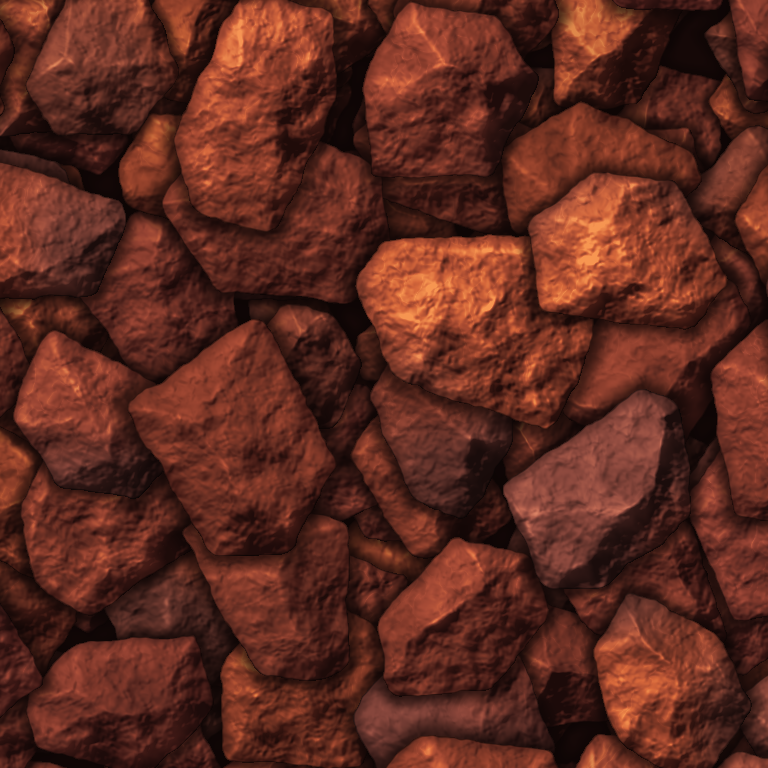
A Shadertoy shader for this texture:

```glsl
// A heap of rough, faceted rust-red rocks with dark gaps between them.
#define LAYERS 4
#define BACK_CELLS 6.6
#define FRONT_CELLS 4.1
#define SIDES 6
#define GRAIN_SCALE 25.0
#define BUMP 0.62
#define EDGE_WOBBLE 0.008
#define SHADOW_REACH 0.20
#define SHADOW_FLOOR 0.30
#define EXPOSURE 0.63
#define LIGHT_DIR vec3(-0.50, 0.55, 0.67)

const float TAU = 6.28319;

// Tones from deep shadow to glowing ore
const vec3 TONES[7] = vec3[7](
    vec3(0.12, 0.045, 0.04), vec3(0.27, 0.11, 0.09), vec3(0.39, 0.18, 0.14),
    vec3(0.51, 0.23, 0.17), vec3(0.65, 0.30, 0.22), vec3(0.82, 0.41, 0.26),
    vec3(0.95, 0.60, 0.36));

float hash(vec2 p) {
    vec3 q = fract(p.xyx * 0.1031);
    q += dot(q, q.yzx + 33.33);
    return fract((q.x + q.y) * q.z);
}

// Three random traits for a rock id and a trait number
vec3 traits(vec2 id, float k) {
    vec3 q = fract((id + k * vec2(17.31, 9.17)).xyx * vec3(0.1031, 0.1030, 0.0973));
    q += dot(q, q.yxz + 33.33);
    return fract((q.xxy + q.yzz) * q.zyx);
}

float noise(vec2 p) {
    vec2 i = floor(p), f = fract(p);
    f = f * f * (3.0 - 2.0 * f);
    return mix(mix(hash(i), hash(i + vec2(1, 0)), f.x),
               mix(hash(i + vec2(0, 1)), hash(i + vec2(1, 1)), f.x), f.y);
}

float fbm(vec2 p) {
    float sum = 0.0, amp = 0.52;
    for (int i = 0; i < 4; i++) {
        sum += amp * noise(p);
        p = mat2(1.6, 1.2, -1.2, 1.6) * p + 7.3;
        amp *= 0.5;
    }
    return sum;
}

// Thin bright lines along the middle level of a noise
float veins(vec2 p) { return pow(1.0 - abs(2.0 * noise(p) - 1.0), 6.0); }

vec3 toneColor(float t) {
    t = clamp(t, 0.0, 0.999) * 6.0;
    int i = int(t);
    return mix(TONES[i], TONES[min(i + 1, 6)], fract(t));
}

// One side of a rock: outward direction, distance from centre, steepness
vec4 rockSide(vec2 id, int i) {
    vec3 t = traits(id, float(i) + 5.0);
    float a = (float(i) + 0.6 * t.x) * TAU / float(SIDES);
    vec2 dir = vec2(cos(a), sin(a));
    float along = dot(dir, normalize(fract(id * 0.37) - 0.49));
    float reach = mix(0.74, 1.04, t.y) * (0.82 + 0.36 * along * along);
    return vec4(dir, reach, t.z);
}

// Signed distance to the rounded polygon outline, in rock radii
float outline(vec2 q, vec2 id) {
    float d = length(q) - 1.22;
    int sides = d < SHADOW_REACH ? SIDES : 0;
    for (int i = 0; i < sides; i++) {
        vec4 s = rockSide(id, i);
        float edge = dot(q, s.xy) - s.z;
        float blend = max(0.08 - abs(d - edge), 0.0);
        d = max(d, edge) + blend * blend / 0.32;
    }
    return d;
}

// Facet normal in xyz and closeness to a crest in w
vec4 facets(vec2 q, vec2 id) {
    vec3 cap = traits(id, 1.0);
    vec2 tilt = 1.3 * (cap.xy - vec2(0.42, 0.55));
    float low = mix(0.4, 0.75, cap.z) + dot(tilt, q) * -1.0, next = 9.0;
    vec3 normal = exp(-45.0 * low) * normalize(vec3(tilt, 1.0));
    for (int i = 0; i < SIDES; i++) {
        vec4 s = rockSide(id, i);
        float steep = mix(0.45, 1.5, s.w);
        float z = (s.z - dot(q, s.xy)) * steep + 0.14 * fract(s.w * 7.0);
        next = min(next, max(z, low));
        low = min(low, z);
        normal += exp(-45.0 * z) * normalize(vec3(steep * s.xy, 1.0));
    }
    return vec4(normalize(normal), smoothstep(0.05, 0.0, next - low));
}

// Stone surface: lit facet, bumps, pale veins, worn crests and ore stains
vec3 stoneColor(vec2 p, vec2 id, vec4 facet, float rim) {
    vec3 look = traits(id, 2.0), kind = traits(id, 3.0);
    vec2 g = p * GRAIN_SCALE + 50.0 * look.xy;
    float grain = fbm(g), e = 0.05;
    vec2 slope = vec2(fbm(g + vec2(e, 0)), fbm(g + vec2(0, e))) - grain;
    vec3 normal = normalize(facet.xyz - vec3(BUMP * slope / e, 0.0));
    float light = max(dot(normal, normalize(LIGHT_DIR)), 0.0);

    float stain = noise(g * 0.22 + 9.0);
    float vein = veins(g * 0.8 + 3.0 * grain) + 0.8 * veins(g * 2.3 + 4.0 * grain);
    float speck = noise(g * 7.0) - 0.5;
    float ore = smoothstep(0.6, 0.95, kind.x);

    float tone = 0.06 + EXPOSURE * light * mix(0.78, 1.06, look.z) + 0.36 * (grain - 0.49);
    tone += (0.05 + light) * (0.11 * vein * smoothstep(0.2, 0.7, stain) + 0.09 * speck);
    tone += (0.1 + light) * 0.30 * facet.w * grain;
    tone += ore * 0.20 * light * smoothstep(0.25, 0.7, stain);
    vec3 col = toneColor(tone * mix(0.65, 1.0, rim));
    col *= mix(vec3(1.02, 0.98, 0.88), vec3(1.0, 0.97, 1.03), kind.y * (1.0 - ore));

    float ash = smoothstep(0.55, 0.85, kind.z) * smoothstep(0.65, 0.3, stain);
    float grey = dot(col, vec3(0.35, 0.5, 0.15));
    return mix(col, grey * vec3(1.2, 0.72, 0.68), 0.55 * ash);
}

void mainImage(out vec4 fragColor, in vec2 fragCoord) {
    vec2 uv = fragCoord / iResolution.y;
    vec2 wobble = vec2(noise(uv * 28.0), noise(uv * 28.0 + 31.0)) - 0.5;
    wobble += 0.3 * (vec2(noise(uv * 110.0), noise(uv * 110.0 + 17.0)) - 0.5);
    vec2 rough = uv + EDGE_WOBBLE * wobble;

    // Search from the front layer back; the first rock hit is the visible one
    float shade = 1.0, side = 1.0, radius = 1.0, depth = 0.0;
    vec2 id = vec2(0.0), q = vec2(0.0);
    for (int n = LAYERS * 9 - 1; n >= 0 && side > 0.0; n--) {
        float layer = float(n / 9);
        depth = layer / float(LAYERS - 1);
        float cells = mix(BACK_CELLS, FRONT_CELLS, sqrt(depth));
        vec2 grid = rough * cells + layer * vec2(3.37, 5.61);
        vec2 cell = floor(grid) + vec2(n % 3, (n / 3) % 3) - 1.0;
        id = cell + layer * 41.0 + 100.0;
        vec3 place = traits(id, 0.0);
        float density = mix(1.0, 0.65, depth);
        radius = mix(0.46, 0.62, place.z / density) / cells;
        q = (grid - cell - 0.25 - 0.5 * place.xy) / (cells * radius);
        if (place.z > density) q = vec2(9.0);
        side = outline(q, id);
        if (side > 0.0) shade *= mix(SHADOW_FLOOR, 1.0, smoothstep(-0.02, SHADOW_REACH, side));
    }

    vec3 col = TONES[0] * 0.7;
    if (side <= 0.0) {
        float rim = smoothstep(0.0, 0.13, -side);
        float soft = smoothstep(0.0, 2.0 / (iResolution.y * radius), -side);
        col = stoneColor(q * radius, id, facets(q, id), rim);
        col *= mix(0.86, 1.0, depth) * mix(0.45, 1.0, soft);
    }
    fragColor = vec4(mix(TONES[0] * 0.4, col, shade), 1.0);
}
```
